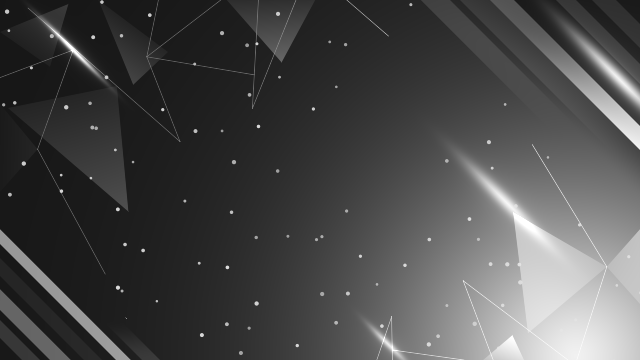
A WebGL 1 fragment shader for this background:

```glsl
precision highp float;
// Monochrome abstract backdrop: a radial glow at the lower right, diagonal
// bands in two corners, translucent triangles, thin wires, light streaks and
// hashed dots. All are distance fields on a plane 16 wide and 9 high.
uniform vec2 u_resolution;

const float PLANE_HEIGHT = 9.0;
const vec2 GLOW_CENTER = vec2(14.4, 0.1);
const float GLOW_RADIUS = 4.9;
const float GLOW_FALLOFF = 1.4;
const float DARK_LEVEL = 0.085;
const float GLOW_LEVEL = 0.86;
const float WIRE_HALF_WIDTH = 0.008;
const float DOT_MIN_RADIUS = 0.03;
const float DOT_MAX_RADIUS = 0.055;

float pixel; // size of one pixel in plane units

float hash(vec2 p) {
  return fract(sin(dot(p, vec2(127.1, 311.7))) * 43758.5453);
}

// Smooth coverage of a shape whose signed distance is negative inside.
float cover(float d) {
  return 1.0 - smoothstep(-0.6 * pixel, 0.6 * pixel, d);
}

float wire(vec2 p, vec2 a, vec2 b) {
  vec2 e = b - a;
  float t = clamp(dot(p - a, e) / dot(e, e), 0.0, 1.0);
  return cover(length(p - a - e * t) - WIRE_HALF_WIDTH);
}

float edge(vec2 p, vec2 a, vec2 b) {
  vec2 e = normalize(b - a);
  return e.x * (p.y - a.y) - e.y * (p.x - a.x);
}

// Triangle that brightens from the side ab towards its tip.
float facet(vec2 p, vec2 a, vec2 b, vec2 tip) {
  float height = edge(tip, a, b);
  float base = edge(p, a, b);
  float sides = min(edge(p, b, tip), edge(p, tip, a));
  if (height < 0.0) sides = -max(edge(p, b, tip), edge(p, tip, a));
  float inside = min(base * sign(height), sides);
  return cover(-inside) * mix(0.25, 1.0, clamp(base / height, 0.0, 1.0));
}

// Band across the falling diagonals, between two values of x + y - 9.
float band(float q, float low, float high) {
  return cover((abs(q - 0.5 * (low + high)) - 0.5 * (high - low)) * 0.7071);
}

// Light streak along the falling diagonal: thin core and soft halo.
float streak(vec2 p, vec2 center, float len, float width) {
  vec2 d = p - center;
  float along = (d.x - d.y) * 0.7071 / len;
  float across = abs(d.x + d.y) * 0.7071 / width;
  float profile = 0.65 * exp(-across * across) + 0.35 * exp(-0.6 * across);
  return exp(-along * along) * profile;
}

// One dot at most per cell; the density varies from patch to patch.
float dots(vec2 p, float cell, float density, float seed) {
  vec2 id = floor(p / cell);
  vec2 key = id + seed;
  float patchy = mix(0.5, 1.5, hash(floor(id / 3.0) + seed));
  vec2 offset = 0.15 + 0.7 * vec2(hash(key + 3.1), hash(key + 7.7));
  float radius = mix(DOT_MIN_RADIUS, DOT_MAX_RADIUS, hash(key + 11.3));
  float shown = step(hash(key), density * patchy);
  return shown * cover(length(p - (id + offset) * cell) - radius)
    * mix(0.6, 0.95, hash(key + 17.9));
}

void main() {
  pixel = PLANE_HEIGHT / u_resolution.y;
  vec2 p = gl_FragCoord.xy * pixel;
  float q = p.x + p.y - PLANE_HEIGHT;

  // Radial glow, dimmed behind the upper right bands
  float reach = length(p - GLOW_CENTER) / GLOW_RADIUS;
  float shade = DARK_LEVEL + GLOW_LEVEL * exp(-pow(reach, GLOW_FALLOFF));
  shade *= 1.0 - 0.4 * smoothstep(11.0, 13.0, q);

  // Upper right bands
  shade += 0.10 * band(q, 10.52, 11.25) * smoothstep(5.6, 8.5, p.y);
  shade += 0.08 * band(q, 11.5, 12.25) * smoothstep(5.0, 7.5, p.y);
  shade += mix(0.7, 0.22, smoothstep(5.0, 8.5, p.y)) * band(q, 12.25, 12.85);
  shade += 0.10 * band(q, 13.9, 14.4) + 0.08 * band(q, 14.8, 15.4);

  // Lower left bands
  shade += 0.10 * band(q, -5.45, -5.0) * (1.0 - smoothstep(0.0, 1.0, p.y));
  shade += 0.50 * band(q, -6.1, -5.73) + 0.05 * band(q, -6.9, -6.45);
  shade += 0.30 * band(q, -7.75, -7.23) + 0.12 * band(q, -8.45, -8.0);

  // Translucent triangles
  shade += 0.20 * facet(p, vec2(0.2, 6.3), vec2(2.92, 6.85), vec2(3.21, 3.71));
  shade += 0.17 * facet(p, vec2(2.46, 9.0), vec2(4.2, 7.7), vec2(3.33, 6.88));
  shade += 0.27 * facet(p, vec2(5.67, 9.0), vec2(7.88, 9.0), vec2(7.04, 7.44));
  shade += 0.14 * facet(p, vec2(0.0, 8.2), vec2(1.25, 7.33), vec2(1.71, 8.9));
  shade += 0.05 * facet(p, vec2(0.0, 6.4), vec2(0.0, 4.2), vec2(0.94, 5.27));
  shade += 0.24 * facet(p, vec2(15.17, 2.33), vec2(13.2, 0.67), vec2(12.83, 3.69));
  shade += 0.22 * facet(p, vec2(15.17, 2.33), vec2(16.0, 1.4), vec2(16.0, 3.27));
  shade += 0.25 * facet(p, vec2(12.08, 0.0), vec2(13.1, 0.0), vec2(12.81, 0.62));

  // Wires, joined at shared hubs
  vec2 hubA = vec2(1.83, 7.75), hubB = vec2(0.94, 5.27), hubC = vec2(3.67, 7.58);
  vec2 hubD = vec2(6.31, 6.29), hubE = vec2(15.17, 2.33), hubF = vec2(11.58, 1.98);
  vec2 hubG = vec2(4.5, 5.46), hubH = vec2(9.79, 1.08);
  float wires = wire(p, vec2(0.0, 7.06), hubA) + wire(p, hubA, hubB);
  wires += wire(p, hubB, vec2(2.63, 2.15)) + wire(p, vec2(0.7, 8.8), hubG);
  wires += wire(p, hubG, hubC) + wire(p, hubC, vec2(6.35, 7.13));
  wires += wire(p, hubC, vec2(3.96, 9.0)) + wire(p, hubC, vec2(5.52, 9.0));
  wires += wire(p, vec2(6.46, 9.0), hubD) + wire(p, hubD, vec2(7.4, 9.0));
  wires += wire(p, vec2(8.67, 9.0), vec2(9.71, 8.1)) + wire(p, vec2(13.31, 5.38), hubE);
  wires += wire(p, hubE, vec2(14.42, 0.0)) + wire(p, hubF, vec2(12.33, 0.0));
  wires += wire(p, hubF, vec2(14.2, 0.0)) + wire(p, hubH, vec2(9.42, 0.0));
  wires += wire(p, hubH, vec2(9.81, 0.0)) + wire(p, vec2(9.81, 0.25), vec2(11.6, 0.0));
  shade = mix(shade, mix(0.5, 1.0, smoothstep(5.0, 12.0, p.x)), min(wires, 1.0) * 0.8);

  // Light streaks
  shade += 1.0 * streak(p, hubA, 0.9, 0.06) + 0.5 * streak(p, vec2(12.6, 4.0), 1.3, 0.16);
  shade += 0.5 * streak(p, vec2(9.7, 0.4), 0.6, 0.08);
  shade += 0.8 * streak(p, vec2(15.5, 7.0), 1.7, 0.17);

  // Scattered dots, kept off the corner bands
  float specks = max(dots(p, 1.1, 0.5, 2.0), dots(p + 0.4, 0.8, 0.22, 31.0));
  specks *= step(-4.8, q) * step(q, 10.4);
  shade = mix(shade, max(shade, 0.9), specks);

  gl_FragColor = vec4(vec3(clamp(shade, 0.0, 1.0)), 1.0);
}
```
